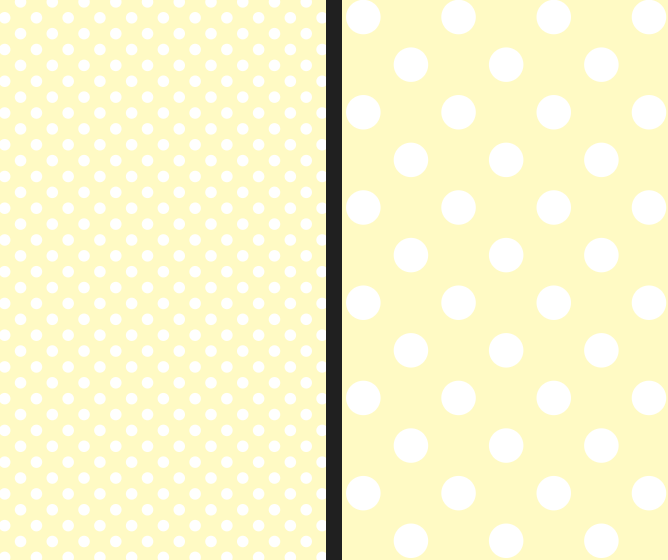
Left, the full canvas; right, a detail of the centre.
A WebGL 1 fragment shader for this pattern:

```glsl
precision highp float;
// White polka dots in a staggered square lattice on pale yellow.

uniform vec2 u_resolution;

#define PERIOD 0.05668              // lattice spacing, in canvas heights
#define RADIUS 0.181                // dot radius, in lattice spacings
#define ORIGIN vec2(0.0367, 0.9966) // centre of one dot, in canvas heights
#define GROUND vec3(1.0, 0.98, 0.77)
#define DOT vec3(1.0)

// Distance to the nearest point of the integer lattice.
float latticeDistance(vec2 p) {
  return length(fract(p + 0.5) - 0.5);
}

void main() {
  vec2 cell = (gl_FragCoord.xy / u_resolution.y - ORIGIN) / PERIOD;
  float pixel = 1.0 / (u_resolution.y * PERIOD);

  // Two interleaved lattices, offset by half a cell both ways.
  float nearest = min(latticeDistance(cell), latticeDistance(cell + 0.5));

  // Edge blended over about one pixel.
  float coverage = clamp(0.5 + (RADIUS - nearest) / pixel, 0.0, 1.0);
  gl_FragColor = vec4(mix(GROUND, DOT, coverage), 1.0);
}
```
